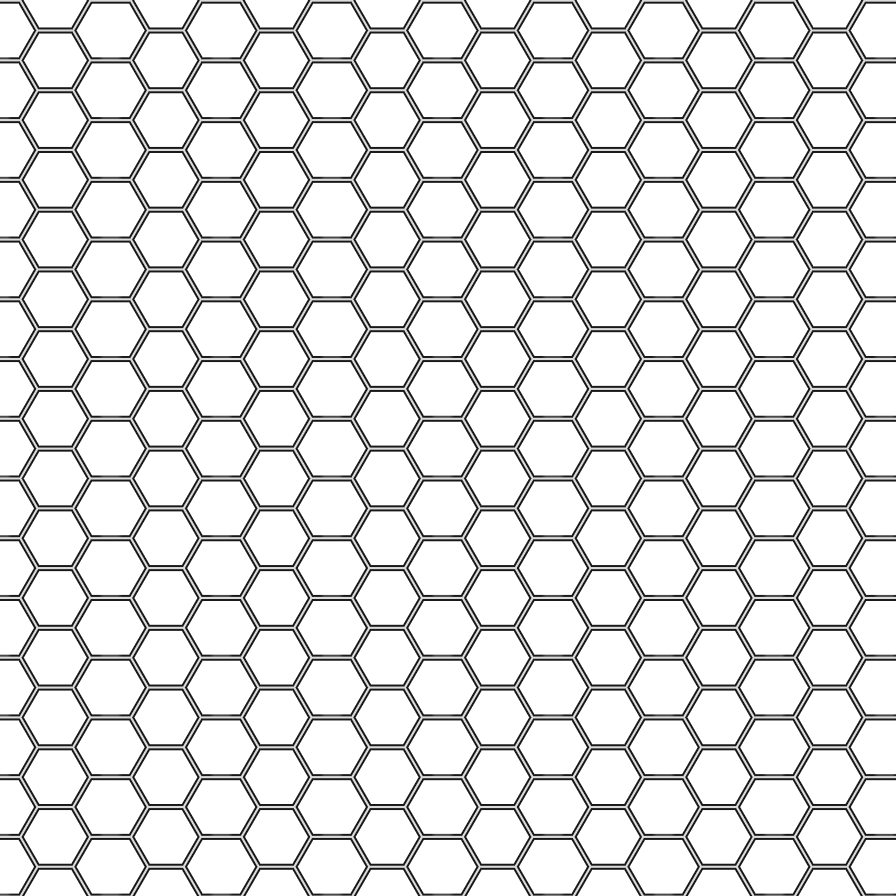
Write a Shadertoy shader that draws this pattern.

```glsl
// Honeycomb mesh of double dark outlines, alternating wide and narrow columns.

const vec3 PAPER = vec3(1.0);
const vec3 GAP_GREY = vec3(0.86);
const vec3 INK = vec3(0.09, 0.095, 0.09);

const float ROWS = 15.0;
const float COLUMN_PERIOD = 0.12344;   // one wide plus one narrow column
const float WIDE_FLAT_HALF = 0.02266;  // half the flat side of a wide cell
const float LINE_OFFSET = 0.00228;     // wall centre to outline centre
const float LINE_HALF = 0.0011;
const float WEAR = 0.22;

// Coordinates about the centre of the nearest wide cell
vec2 wideCellCoords(vec2 p, vec2 period) {
    return p - period * round(p / period);
}

// Distance to the nearest wall centre line, with mitred corners
float wallDistance(vec2 local, float halfHeight, float flatHalf) {
    vec2 q = abs(local);
    float tip = flatHalf + halfHeight / sqrt(3.0);
    float slant = dot(q - vec2(tip, 0.0), vec2(sqrt(3.0), 1.0) * 0.5);
    return slant < 0.0 ? min(-slant, halfHeight - q.y) : min(slant, q.y);
}

// Antialiased coverage of a shape whose signed distance is negative inside
float coverage(float dist, float pixel) {
    return clamp(0.5 - dist / pixel, 0.0, 1.0);
}

// Faint lightening in the middle of each wide cell's lower outline
float lowerEdgeWear(vec2 local, float halfHeight) {
    float middle = 1.0 - smoothstep(0.007, 0.014, abs(local.x));
    return middle * step(local.y, -0.8 * halfHeight);
}

void mainImage(out vec4 fragColor, in vec2 fragCoord) {
    float pixel = 1.0 / min(iResolution.x, iResolution.y);
    vec2 p = fragCoord * pixel;

    // Lattice of wide cells; narrow cells fill the spaces between
    vec2 period = vec2(COLUMN_PERIOD, 1.0 / ROWS);
    float halfHeight = 0.5 * period.y;
    vec2 local = wideCellCoords(p - vec2(0.0, halfHeight - 0.0007), period);
    float wall = wallDistance(local, halfHeight, WIDE_FLAT_HALF);

    // Grey gap bordered by an outline on each side
    float gap = coverage(wall - LINE_OFFSET, pixel);
    float outline = coverage(abs(wall - LINE_OFFSET) - LINE_HALF, pixel);
    outline *= 1.0 - WEAR * lowerEdgeWear(local, halfHeight);

    vec3 colour = mix(PAPER, GAP_GREY, gap);
    colour = mix(colour, INK, outline);
    fragColor = vec4(colour, 1.0);
}
```
